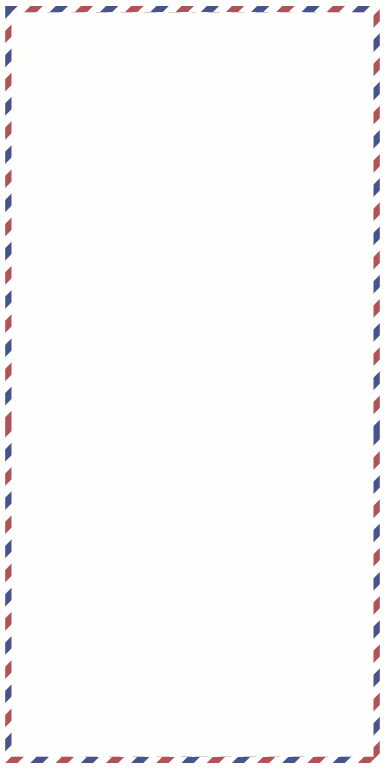
Reproduce this background procedurally as a Shadertoy shader.

```glsl
#define SHEET vec2(384.0, 768.0)
#define FRAME_MIN vec2(5.2, 6.0)
#define FRAME_MAX vec2(379.8, 763.0)
#define BAND 6.3
#define ROW_PERIOD 25.18
#define SIDE_PERIOD 24.15
#define STRIPE 12.3
#define PAPER vec3(0.996, 0.997, 0.988)
#define RED vec3(0.69, 0.32, 0.35)
#define BLUE vec3(0.28, 0.33, 0.55)

// Signed distance to an axis-aligned box given by two corners
float boxDistance(vec2 p, vec2 lo, vec2 hi) {
    vec2 d = max(lo - p, p - hi);
    return max(d.x, d.y);
}

float coverage(float dist, float pixel) {
    return clamp(0.5 - dist / pixel, 0.0, 1.0);
}

// Alternating diagonal stripes: rgb is ink, a is coverage
vec4 stripes(float diagonal, float start, float period, float pixel) {
    float offset = diagonal - start - 0.5 * STRIPE;
    float index = floor(offset / period + 0.5);
    float dist = (abs(offset - index * period) - 0.5 * STRIPE) * 0.7071;
    vec3 ink = mod(index, 2.0) < 0.5 ? RED : BLUE;
    return vec4(ink, coverage(dist, pixel));
}

void mainImage(out vec4 fragColor, in vec2 fragCoord) {
    // Sheet units, measured from the top left
    vec2 p = fragCoord / iResolution.xy * SHEET;
    p.y = SHEET.y - p.y;
    float pixel = SHEET.x / iResolution.x;
    float diagonal = p.x + p.y;

    // Stripe phase per edge; each side has one seam with a longer stripe
    float start, period = ROW_PERIOD;
    if (p.y < FRAME_MIN.y + BAND) {
        start = 36.5;
    } else if (p.y > FRAME_MAX.y - BAND) {
        start = 768.2;
    } else {
        period = SIDE_PERIOD;
        if (p.x < 0.5 * SHEET.x) start = diagonal < 432.0 ? 36.0 : 430.3;
        else start = diagonal < 809.0 ? 389.0 : 831.0;
    }
    vec4 stripe = stripes(diagonal, start, period, pixel);

    // Narrow border band
    float outer = boxDistance(p, FRAME_MIN, FRAME_MAX);
    float inner = boxDistance(p, FRAME_MIN + BAND, FRAME_MAX - BAND);
    float band = coverage(outer, pixel) * (1.0 - coverage(inner, pixel));

    fragColor = vec4(mix(PAPER, stripe.rgb, stripe.a * band), 1.0);
}
```
